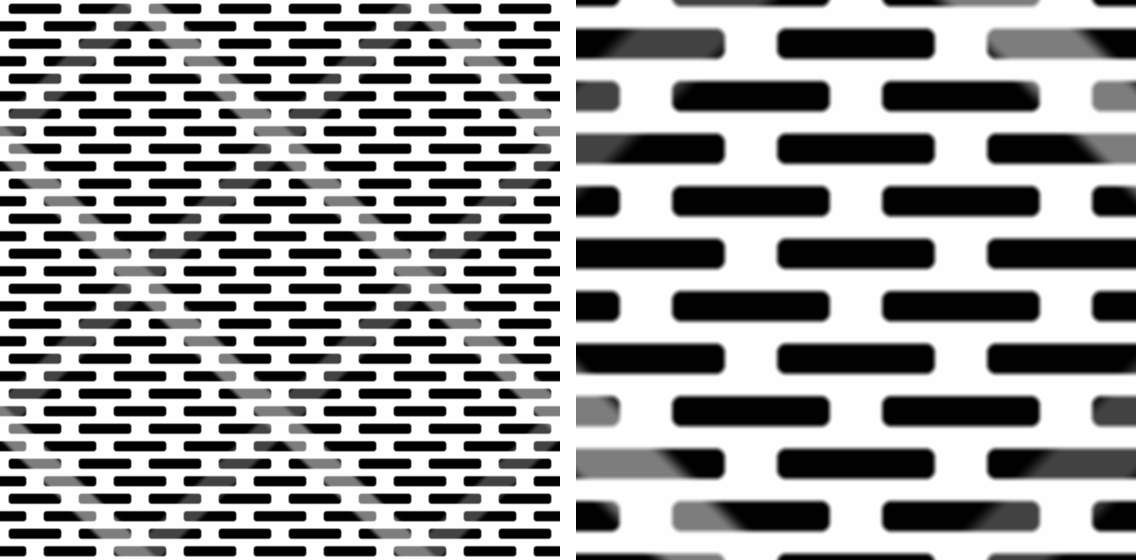
Left: the whole. Right: its middle third, enlarged.
This pattern is drawn by a WebGL 2 fragment shader. Its source:

```glsl
#version 300 es
precision highp float;

uniform vec2 u_resolution;
out vec4 outColor;

// Layout, in canvas units
const vec2 GRID = vec2(8.0, 32.0);               // slots across, rows down
const vec2 SLOT_HALF = vec2(0.0469, 0.0090);     // half size of one slot
const float SLOT_RADIUS = 0.0055;
const float SLOT_SOFTNESS = 0.0022;
const float BAND_REPEATS = 2.0;                  // diagonal bands per side
const float BAND_HALF = 0.0326;                  // half width measured along x
const float BAND_SOFTNESS = 0.0085;

// Colours
const vec3 SHEET = vec3(0.995);
const vec3 HOLE = vec3(0.004);
const vec3 LIGHT_BAND = vec3(0.49);
const vec3 DARK_BAND = vec3(0.26);

float roundedBox(vec2 p, vec2 halfSize, float radius) {
    vec2 q = abs(p) - halfSize + radius;
    return length(max(q, 0.0)) + min(max(q.x, q.y), 0.0) - radius;
}

// Signed distance to the nearest slot; every other row shifts half a cell
float slotDistance(vec2 uv) {
    float row = floor(uv.y * GRID.y);
    float shift = 0.5 * mod(row, 2.0);
    vec2 cell = vec2(fract(uv.x * GRID.x + 0.5 - shift), fract(uv.y * GRID.y));
    return roundedBox((cell - 0.5) / GRID, SLOT_HALF, SLOT_RADIUS);
}

// Coverage of a repeating soft band along one diagonal coordinate
float bandMask(float diagonal) {
    float d = abs(fract(diagonal * BAND_REPEATS) - 0.5) / BAND_REPEATS;
    return 1.0 - smoothstep(BAND_HALF - BAND_SOFTNESS, BAND_HALF + BAND_SOFTNESS, d);
}

void main() {
    vec2 uv = gl_FragCoord.xy / u_resolution;
    float pixel = 1.0 / min(u_resolution.x, u_resolution.y);

    // Crossed bands seen through the slots, the light one in front
    vec3 behind = mix(HOLE, DARK_BAND, bandMask(uv.x - uv.y));
    behind = mix(behind, LIGHT_BAND, bandMask(uv.x + uv.y));

    // Perforated sheet on top
    float softness = max(SLOT_SOFTNESS, 0.75 * pixel);
    float sheetMask = smoothstep(-softness, softness, slotDistance(uv));
    outColor = vec4(mix(behind, SHEET, sheetMask), 1.0);
}
```
